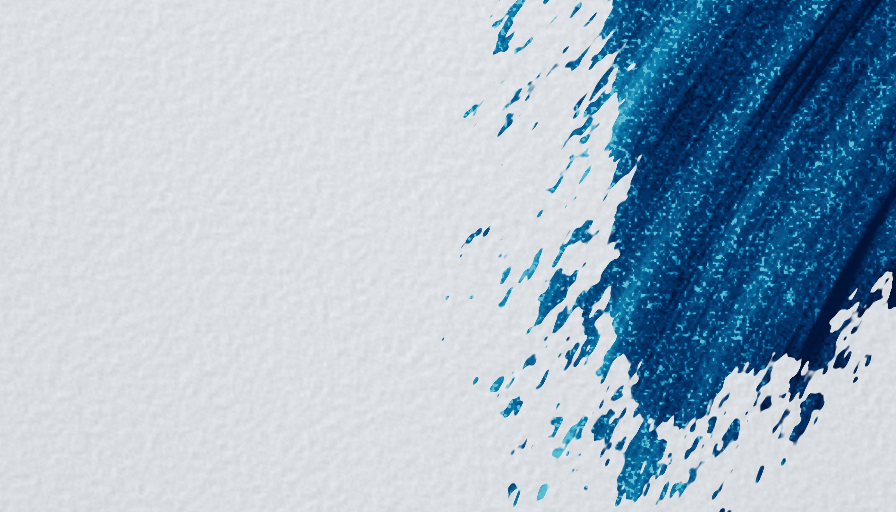
Write a WebGL 2 fragment shader that draws this background.

```glsl
#version 300 es
precision highp float;
// A broad stroke of metallic blue paint on pale, grainy paper.
// Curved stroke coordinates stretch noise into bristle streaks, and a
// distance-driven threshold breaks the paint edge into dry-brush flecks.
uniform vec2 u_resolution;
out vec4 fragColor;

float hash(vec2 p) {
    vec3 q = fract(vec3(p.xyx) * 0.1031);
    q += dot(q, q.yzx + 33.33);
    return fract((q.x + q.y) * q.z);
}

float noise(vec2 p) {
    vec2 i = floor(p), f = fract(p);
    f = f * f * (3.0 - 2.0 * f);
    return mix(mix(hash(i), hash(i + vec2(1, 0)), f.x),
               mix(hash(i + vec2(0, 1)), hash(i + vec2(1, 1)), f.x), f.y);
}

float fbm(vec2 p) {
    float sum = 0.0, amp = 0.53;
    for (int i = 0; i < 4; i++) {
        sum += amp * noise(p);
        p = p * 2.03 + 17.3;
        amp *= 0.5;
    }
    return sum;
}

float bump(float x, float center, float width) {
    float d = (x - center) / width;
    return exp(-d * d);
}

// Pressed fibres, lit from the upper left
vec3 paperColor(vec2 p) {
    float relief = fbm(p * 75.0) - fbm(p * 75.0 + vec2(-0.5, 0.5));
    float light = 0.012 * (p.y - 0.4) + 0.012 * bump(p.x, 0.8, 0.6);
    light += 0.075 * relief + 0.018 * (noise(p * 230.0) - 0.5);
    return vec3(0.85, 0.867, 0.885) + light;
}

// Navy to bright cyan
vec3 paintRamp(float v) {
    vec3 c = mix(vec3(0.005, 0.08, 0.22), vec3(0.01, 0.20, 0.41), smoothstep(0.0, 0.28, v));
    c = mix(c, vec3(0.03, 0.33, 0.54), smoothstep(0.25, 0.5, v));
    c = mix(c, vec3(0.05, 0.50, 0.68), smoothstep(0.45, 0.72, v));
    return mix(c, vec3(0.36, 0.74, 0.83), smoothstep(0.7, 1.0, v));
}

// Distance inside the left (x) and lower (y) limits of the solid stroke
vec2 strokeInset(vec2 p) {
    float left = 1.185 + 0.045 * bump(p.y, 0.6, 0.09) + 0.45 * max(0.33 - p.y, 0.0);
    float low = 0.15 + 0.55 * (p.x - 1.265) + 0.04 * sin((p.x - 1.41) * 28.0);
    return vec2(p.x - left, p.y - low);
}

// Paint coverage: solid inside, ever sparser flecks outside
float paintCover(vec2 p, float across, vec2 inset) {
    float ragged = 0.09 * (fbm(vec2(across * 28.0, p.y * 7.0)) - 0.5);
    float edge = min(inset.x, inset.y) + ragged;
    float flecks = 0.6 * noise(vec2(across * 46.0, p.y * 24.0))
                 + 0.4 * noise(vec2(across * 120.0, p.y * 62.0) + 9.0);
    float threshold = 0.53 - 12.0 * max(edge, 0.0) + 0.85 * max(-edge, 0.0);
    float outside = smoothstep(0.02, -0.03, edge);
    threshold += 0.11 * outside * smoothstep(0.5, 0.72, p.y);
    threshold += 0.2 * outside * (noise(p * vec2(13.0, 9.0)) - 0.5);
    // Thin trail at the far left
    float trail = bump(p.x, 0.84 + 0.45 * (p.y - 0.62), 0.008);
    threshold -= 0.27 * trail * smoothstep(0.58, 0.64, p.y);
    // Clean paper beyond the outer limits
    threshold += smoothstep(0.03, -0.03, 1.46 + 0.92 * p.y - p.x);
    threshold += smoothstep(-0.33, -0.39, inset.x);
    return smoothstep(threshold - 0.035, threshold + 0.035, flecks);
}

vec3 paintColor(vec2 p, float across, vec2 inset) {
    float broad = fbm(vec2(across * 22.0, p.y * 1.6));
    float fine = noise(vec2(across * 130.0, p.y * 5.0));
    float tone = 0.34 + 0.55 * (broad - 0.5) + 0.2 * (fine - 0.5);
    // Raised light ridges and dark valleys along the stroke
    tone += 0.22 * bump(across, 0.81, 0.06) + 0.27 * bump(across, 1.05, 0.025);
    tone += 0.16 * bump(across, 1.49, 0.02) + 0.08 * bump(across, 1.23, 0.06);
    tone -= 0.16 * bump(across, 0.96, 0.05);
    tone -= 0.24 * bump(across, 1.15, 0.09) * smoothstep(0.6, 0.9, p.y);
    tone -= 0.15 * smoothstep(1.3, 1.45, across);
    // Thin paint at the left, thick dark paint at the lower rim
    tone += 0.26 * exp(-max(inset.x, 0.0) / 0.045);
    tone -= 0.12 * bump(inset.y, 0.02, 0.06) * smoothstep(1.22, 1.4, p.x);
    // Metallic glitter
    float glitter = noise(p * 165.0) * 0.65 + noise(p * 290.0 + 5.0) * 0.35;
    tone += 0.6 * smoothstep(0.56, 0.85, glitter) * smoothstep(0.05, 0.4, tone);
    tone -= 0.12 * smoothstep(0.5, 0.2, glitter);
    return paintRamp(clamp(tone, 0.0, 1.0));
}

void main() {
    vec2 p = gl_FragCoord.xy / u_resolution.y;
    float across = p.x - 0.35 * p.y - 0.2 * p.y * p.y;
    vec2 inset = strokeInset(p);
    vec3 color = mix(paperColor(p), paintColor(p, across, inset), paintCover(p, across, inset));
    fragColor = vec4(color, 1.0);
}
```
